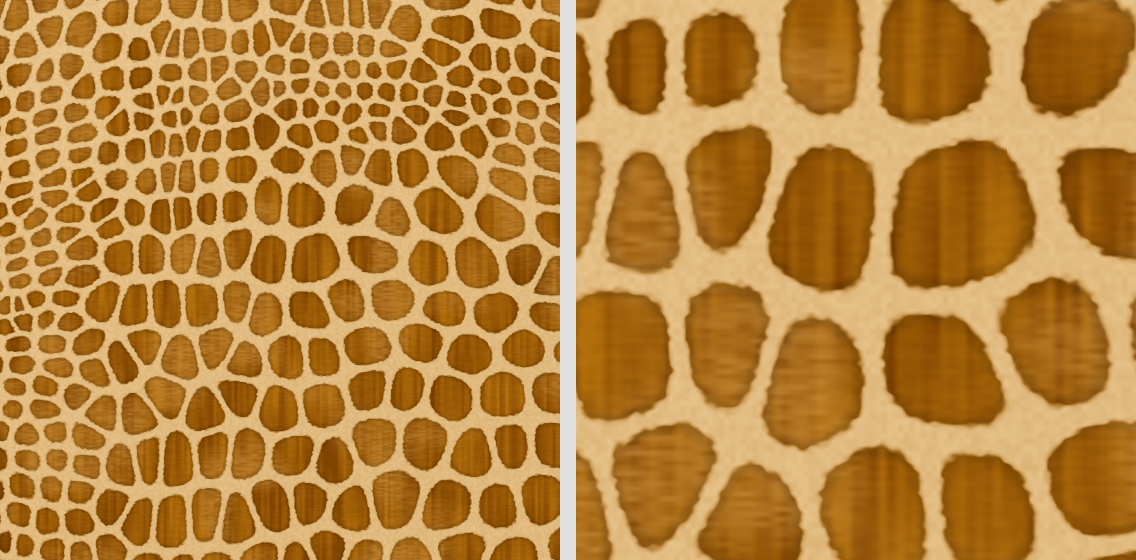
Left: the whole. Right: its middle third, enlarged.
Write a WebGL 2 fragment shader that draws this texture.

```glsl
#version 300 es
precision highp float;

uniform vec2 u_resolution;
out vec4 fragColor;

float hash(vec2 p) {
    return fract(sin(dot(p, vec2(127.1, 311.7))) * 43758.5453);
}

float noise(vec2 p) {
    vec2 i = floor(p), f = fract(p);
    f = f * f * (3.0 - 2.0 * f);
    return mix(mix(hash(i), hash(i + vec2(1, 0)), f.x),
               mix(hash(i + vec2(0, 1)), hash(i + vec2(1, 1)), f.x), f.y);
}

// Arched rows with a gentle irregular drift
vec2 bend(vec2 p) {
    float x = p.x - 0.5;
    vec2 drift = vec2(noise(p * 4.0 + 3.0), noise(p * 4.0 + 19.0)) - 0.5;
    return p + 0.035 * drift + vec2(0.0, 0.25 * x * x * smoothstep(0.2, 0.7, p.y));
}

// Grid that tightens to the left and around a high horizontal band
vec2 gridCoord(vec2 p) {
    return vec2(20.0 * log(1.0 + 1.087 * max(p.x, -0.3)),
                10.0 * p.y + 1.7 * atan((p.y - 0.83) / 0.1));
}

vec2 scaleSize(vec2 p) {
    float band = (p.y - 0.83) / 0.1;
    return vec2(0.046 + 0.05 * p.x, 1.0 / (10.0 + 17.0 / (1.0 + band * band)));
}

// Number of columns and rows a grid cell is divided into
vec2 splits(vec2 id) {
    float r = hash(id + 40.0);
    float band = (id.y - 8.0) / 2.5;
    float columns = step(r, 0.75 * exp(-band * band) * step(5.0, id.x));
    float rows = step(id.x + 3.0 * r, 4.0) * step(id.y, 5.0);
    return 1.0 + vec2(columns, rows);
}

vec2 site(vec2 id, vec2 part, vec2 n) {
    vec2 key = id * 2.0 + part;
    vec2 jitter = vec2(hash(key), hash(key + 71.3)) - 0.5;
    vec2 stagger = vec2(0.3 * mod(id.y, 2.0), 0.0);
    return id + stagger + (part + 0.5 + jitter * vec2(0.55, 0.42)) / n;
}

// x: rounded distance to the seam, y: scale size, z: random value of the scale
vec3 scales(vec2 p) {
    vec2 q = gridCoord(p), base = floor(q), size = scaleSize(p);
    vec2 nearest = vec2(9.0), parts = vec2(1.0), key = vec2(0.0);
    for (float j = -2.0; j <= 2.0; j++)
    for (float i = -2.0; i <= 1.0; i++) {
        vec2 id = base + vec2(i, j), n = splits(id);
        for (float b = 0.0; b < n.y; b++)
        for (float a = 0.0; a < n.x; a++) {
            vec2 r = (site(id, vec2(a, b), n) - q) * size;
            if (dot(r, r) < dot(nearest, nearest)) {
                nearest = r;
                parts = n;
                key = id * 2.0 + vec2(a, b);
            }
        }
    }
    float extent = min(size.x / parts.x, size.y / parts.y);
    float sharpness = 8.5 / extent, sum = 0.0;
    for (float j = -2.0; j <= 2.0; j++)
    for (float i = -2.0; i <= 1.0; i++) {
        vec2 id = base + vec2(i, j), n = splits(id);
        for (float b = 0.0; b < n.y; b++)
        for (float a = 0.0; a < n.x; a++) {
            vec2 r = (site(id, vec2(a, b), n) - q) * size;
            vec2 gap = r - nearest;
            if (dot(gap, gap) > 1e-7)
                sum += exp(-sharpness * dot(0.5 * (r + nearest), normalize(gap)));
        }
    }
    return vec3(-log(sum) / sharpness, extent, hash(key + 5.7));
}

void main() {
    vec2 p = gl_FragCoord.xy / u_resolution.y;
    vec3 cell = scales(bend(p));
    float ragged = 0.0028 * (noise(p * vec2(190.0, 260.0)) - 0.5);
    float inside = cell.x - 0.0033 - 0.028 * cell.y + ragged;
    float soft = max(0.0012, 0.7 / u_resolution.y);

    // Pile: vertical streaks, broad shading and fine cross threads
    float streak = 0.45 * noise(p * vec2(190.0, 10.0)) + 0.3 * noise(p * vec2(75.0, 6.0) + 8.0)
                 + 0.25 * noise(p * 17.0);
    float thread = noise(p * vec2(90.0, 330.0));
    float tone = 0.5 + 1.5 * (streak - 0.5) + 0.2 * (thread - 0.5) + 0.2 * (cell.z - 0.5);
    vec3 pile = mix(vec3(0.50, 0.265, 0.0), vec3(0.70, 0.435, 0.045), clamp(tone, 0.0, 1.0));

    // Worn patches, stronger towards the upper left
    float corner = smoothstep(0.3, 1.5, p.y + 0.5 - 0.5 * p.x);
    float worn = smoothstep(0.48, 0.85, noise(p * 13.0 + 31.0) + 0.2 * corner);
    pile = mix(pile, vec3(0.76, 0.53, 0.22), worn * (0.25 + 0.5 * thread));
    pile *= mix(0.84, 1.0, smoothstep(0.0, 0.007, inside));

    // Woven ground in the seams
    float weave = noise(p * vec2(300.0, 260.0));
    vec3 ground = mix(vec3(0.86, 0.70, 0.46), vec3(0.92, 0.79, 0.58), 0.6 * weave + 0.4 * corner);
    ground = mix(ground, vec3(0.77, 0.55, 0.24), 0.65 * smoothstep(-0.003, 0.0, inside));

    fragColor = vec4(mix(ground, pile, smoothstep(-soft, soft, inside)), 1.0);
}
```
